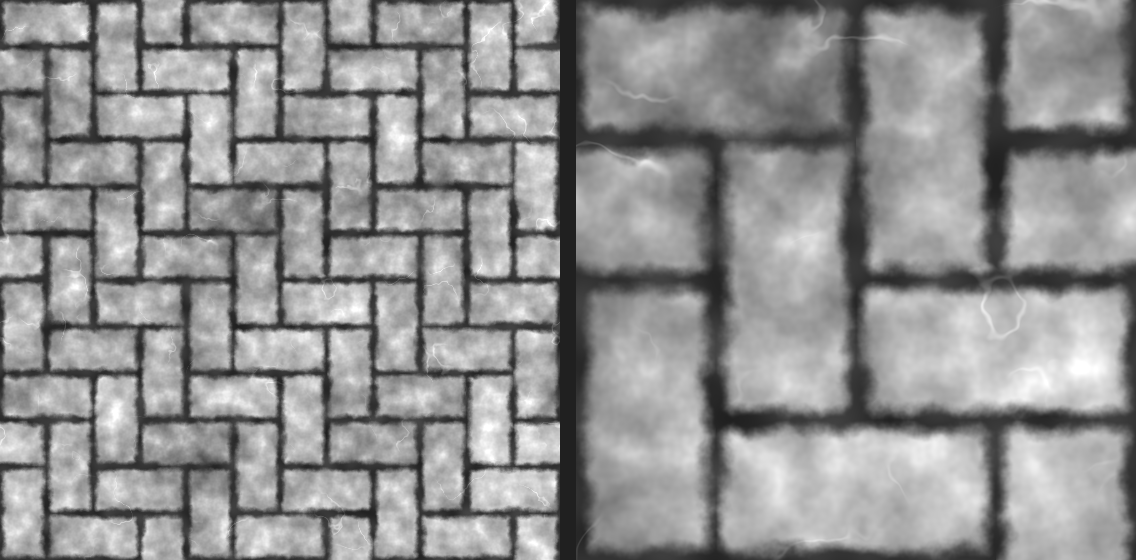
Left, the full canvas; right, a detail of the centre.
This texture is drawn by a WebGL 2 fragment shader. Its source:

```glsl
#version 300 es
precision highp float;

uniform vec2 u_resolution;
out vec4 fragColor;

// Layout: lengths are in grid cells, one brick covers 1 x 2 cells
const float CELLS = 12.0;          // multiple of 4 keeps the weave seamless
const float CORNER_RADIUS = 0.13;
const float JOINT_INNER = 0.005;   // edge distance where the joint starts to fade
const float JOINT_OUTER = 0.15;    // edge distance where the face is fully visible
const float EDGE_WOBBLE = 0.07;
const float EDGE_GRAIN = 0.055;

// Tones
const vec3 JOINT_COLOR = vec3(0.20);
const vec3 FACE_COLOR = vec3(0.665);
const float BRICK_VARIATION = 0.09;
const float BROAD_SHADING = 0.24;
const float MOTTLE = 0.23;
const float CENTER_GLOW = 0.06;
const float JOINT_VARIATION = 0.14;

// Fine pale veins
const float VEIN_WIDTH = 0.035;
const float VEIN_STRENGTH = 0.13;
const float VEIN_WARP = 0.03;

const float TAU = 6.2831853;

float hash(vec2 p) {
    vec3 q = fract(p.xyx * 0.1031);
    q += dot(q, q.yzx + 33.33);
    return fract((q.x + q.y) * q.z);
}

// Dot product of a lattice point's random gradient with the offset to it
float latticeSlope(vec2 lattice, vec2 offset, float period, float seed) {
    float angle = TAU * hash(mod(lattice, period) + seed * 17.3);
    return dot(vec2(cos(angle), sin(angle)), offset);
}

// Gradient noise that wraps after "period" lattice steps across the canvas
float noise(vec2 uv, float period, float seed) {
    vec2 p = uv * period;
    vec2 i = floor(p);
    vec2 f = p - i;
    vec2 w = f * f * f * (f * (f * 6.0 - 15.0) + 10.0);
    vec2 e = vec2(1.0, 0.0);
    float bottom = mix(latticeSlope(i, f, period, seed),
                       latticeSlope(i + e, f - e, period, seed), w.x);
    float top = mix(latticeSlope(i + e.yx, f - e.yx, period, seed),
                    latticeSlope(i + 1.0, f - 1.0, period, seed), w.x);
    return mix(bottom, top, w.y);
}

float fbm(vec2 uv, float period, float seed) {
    float sum = 0.0;
    float amplitude = 1.0;
    for (int octave = 0; octave < 4; octave++) {
        sum += amplitude * noise(uv, period, seed + float(octave));
        period *= 2.0;
        amplitude *= 0.5;
    }
    return sum;
}

// Herringbone: x = distance inward from the brick edge, y = random value per brick
vec2 herringbone(vec2 uv) {
    vec2 p = uv * CELLS;
    vec2 origin = floor(p);
    int part = (int(origin.x) - int(origin.y) + 15) & 3;
    bool horizontal = part < 2;
    if (part == 1) origin.x -= 1.0;
    if (part == 2) origin.y -= 1.0;

    vec2 halfSize = horizontal ? vec2(1.0, 0.5) : vec2(0.5, 1.0);
    vec2 q = abs(p - origin - halfSize) - halfSize + CORNER_RADIUS;
    float outside = length(max(q, 0.0)) + min(max(q.x, q.y), 0.0) - CORNER_RADIUS;
    return vec2(-outside, hash(mod(origin, CELLS) + 5.7));
}

// Sparse curled hairlines along the zero crossings of warped noise
float veins(vec2 uv) {
    vec2 warp = vec2(fbm(uv, 16.0, 31.0), fbm(uv, 16.0, 37.0));
    float ridge = abs(noise(uv + VEIN_WARP * warp, 14.0, 41.0));
    float line = 1.0 - smoothstep(0.0, VEIN_WIDTH, ridge);
    return line * smoothstep(0.08, 0.4, noise(uv, 11.0, 43.0));
}

void main() {
    vec2 uv = gl_FragCoord.xy / u_resolution;
    vec2 brick = herringbone(uv);

    // Worn, uneven brick edges
    float edge = brick.x + EDGE_WOBBLE * noise(uv, 20.0, 3.0)
                         + EDGE_GRAIN * fbm(uv, 56.0, 7.0);
    float face = smoothstep(JOINT_INNER, JOINT_OUTER, edge);

    // Stone shading: drift across bricks, cloudy mottling, bright flecks
    float mottle = fbm(uv, 26.0, 11.0);
    float shade = BRICK_VARIATION * (brick.y - 0.5)
                + BROAD_SHADING * fbm(uv, 4.0, 19.0)
                + MOTTLE * (mottle + 0.6 * pow(max(mottle, 0.0), 2.0))
                + CENTER_GLOW * smoothstep(0.1, 0.45, brick.x);
    vec3 stone = FACE_COLOR + shade;
    vec3 joint = JOINT_COLOR + JOINT_VARIATION * noise(uv, 30.0, 23.0);

    vec3 color = mix(joint, stone, face) + VEIN_STRENGTH * veins(uv);
    fragColor = vec4(clamp(color, 0.0, 1.0), 1.0);
}
```
